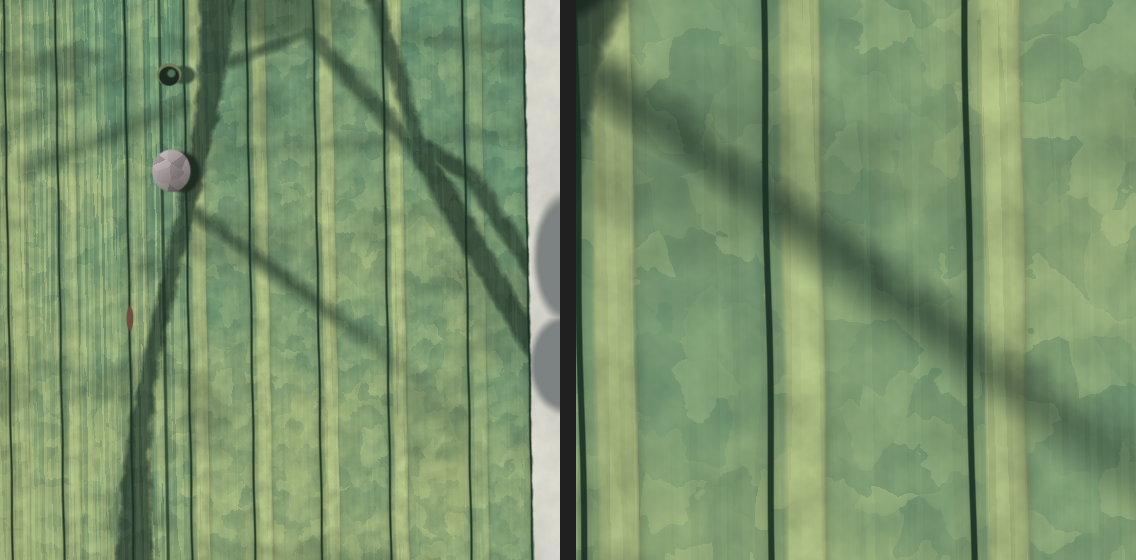
Left, the full canvas; right, a detail of the centre.
A WebGL 1 fragment shader for this texture:

```glsl
precision highp float;
// Weathered green plank door beside a pale wall, crossed by soft branch shadows.
// Layered sines space the grooves and tint the paint, cellular noise adds brush
// dabs, and distance to line segments shapes the branches.
uniform vec2 u_resolution;

#define BOARDS 8
#define LEAN 0.0165
#define GROOVE_HALF 0.0018
#define STRIP_START 0.009
#define STRIP_END 0.033
#define TEAL vec3(0.39, 0.56, 0.44)
#define SAGE vec3(0.61, 0.68, 0.47)
#define STRIP_PAINT vec3(0.67, 0.73, 0.50)
#define SHADE vec3(0.19, 0.27, 0.21)
#define GROOVE_DARK vec3(0.09, 0.18, 0.13)
#define WALL vec3(0.83, 0.83, 0.79)
#define WALL_SHADE vec3(0.49, 0.51, 0.51)

float hash(vec2 p) {
  return fract(sin(dot(p, vec2(127.1, 311.7))) * 4375.85);
}

// Random tone of the nearest scattered cell centre
float cellTone(vec2 p) {
  vec2 base = floor(p);
  float nearest = 9.0, tone = 0.0;
  for (int j = -1; j <= 1; j++)
    for (int i = -1; i <= 1; i++) {
      vec2 c = base + vec2(float(i), float(j));
      float d = length(c + vec2(hash(c), hash(c + 7.3)) - p);
      if (d < nearest) { nearest = d; tone = hash(c + 3.1); }
    }
  return tone;
}

// Smooth blotches from rotated, warped sines, about -1 to 1
float mottle(vec2 p) {
  float sum = 0.0, amp = 0.5;
  for (int i = 0; i < 5; i++) {
    p = mat2(0.8, -0.6, 0.6, 0.8) * p * 1.7 + 1.3;
    sum += amp * sin(p.x + 1.6 * sin(p.y));
    amp *= 0.62;
  }
  return sum;
}

// Soft shadow of a straight branch
float limb(vec2 p, vec2 a, vec2 b, float halfWidth, float blur) {
  vec2 d = b - a;
  float t = clamp(dot(p - a, d) / dot(d, d), 0.0, 1.0);
  return 1.0 - smoothstep(halfWidth - blur, halfWidth + blur, length(p - a - d * t));
}

float disc(vec2 p, vec2 centre, vec2 radius, float blur) {
  return 1.0 - smoothstep(1.0 - blur, 1.0 + blur, length((p - centre) / radius));
}

// Uneven groove positions along the top edge
float grooveX(float i) {
  float a = 3.14159 * i / float(BOARDS);
  return 0.0065 + 0.116 * i - 0.0286 * sin(a) - 0.0046 * sin(2.0 * a)
    + 0.0026 * sin(3.0 * a) - 0.0078 * sin(4.0 * a) - 0.0065 * sin(6.0 * a);
}

float branchShadow(vec2 p) {
  float trunk = abs(p.x - 0.241 - 0.147 * smoothstep(0.1, 1.0, p.y));
  float w = 0.013 + 0.08 * (p.y - 0.5) * (p.y - 0.5);
  float s = 0.95 * (1.0 - smoothstep(w - 0.006, w + 0.009, trunk));
  // Crown and arching bough
  s = max(s, 0.65 * disc(p, vec2(0.49, 0.98), vec2(0.12, 0.05), 0.6));
  s = max(s, 0.75 * limb(p, vec2(0.375, 0.875), vec2(0.55, 0.945), 0.011, 0.011));
  s = max(s, 0.82 * limb(p, vec2(0.55, 0.945), vec2(0.77, 0.70), 0.015, 0.011));
  // Forked bough at the right
  s = max(s, 0.90 * limb(p, vec2(0.667, 1.01), vec2(0.755, 0.72), 0.014, 0.009));
  s = max(s, 0.97 * limb(p, vec2(0.755, 0.72), vec2(0.96, 0.37), 0.021, 0.009));
  s = max(s, 0.95 * limb(p, vec2(0.762, 0.733), vec2(0.84, 0.685), 0.014, 0.008));
  s = max(s, 0.92 * limb(p, vec2(0.84, 0.685), vec2(0.96, 0.505), 0.015, 0.009));
  // Fainter twigs
  float fade = 0.85 - 0.65 * smoothstep(0.5, 0.78, p.x);
  s = max(s, fade * limb(p, vec2(0.35, 0.62), vec2(0.75, 0.32), 0.014, 0.015));
  s = max(s, 0.55 * limb(p, vec2(0.33, 0.81), vec2(0.05, 0.70), 0.014, 0.022));
  s = max(s, 0.40 * limb(p, vec2(-0.02, 0.75), vec2(0.22, 0.87), 0.014, 0.025));
  s = max(s, 0.40 * limb(p, vec2(0.70, 0.935), vec2(0.94, 0.92), 0.014, 0.022));
  s = max(s, 0.35 * limb(p, vec2(0.40, 0.73), vec2(0.94, 0.76), 0.012, 0.022));
  return s;
}

void main() {
  vec2 p = gl_FragCoord.xy / u_resolution;
  float px = 1.0 / min(u_resolution.x, u_resolution.y);
  float x = p.x - LEAN * (1.0 - p.y);
  float blotch = mottle(p * vec2(9.0, 7.0));
  float fine = mottle(p * 45.0);

  // Paint: broad tint, brush dabs and vertical grain
  float dab = cellTone((p + 0.012 * vec2(blotch, fine)) * vec2(34.0, 42.0)) - 0.5;
  float grain = cellTone(vec2(x * 230.0, p.y * 3.0)) - 0.5;
  float leftSide = 1.0 - smoothstep(0.28, 0.36, x);
  float warm = 0.90 - 0.68 * p.y + 0.22 * blotch + 0.28 * dab + 0.08 * fine;
  warm += leftSide * (0.5 * grain + 0.30 - 1.5 * x) - 0.22 * smoothstep(0.81, 0.84, x);
  vec3 col = mix(TEAL, SAGE, clamp(warm, 0.0, 1.0));
  col *= 1.0 + 0.07 * dab + 0.04 * fine + grain * mix(0.04, 0.14, leftSide);

  // Raised strips and grooves
  float groove = 0.0;
  for (int i = 0; i <= BOARDS; i++) {
    float id = float(i);
    float d = x - grooveX(id) + 0.0006 * sin(p.y * 31.0 + id * 4.0);
    float strip = smoothstep(STRIP_START - 0.002, STRIP_START + 0.002, d)
      * (1.0 - smoothstep(STRIP_END - 0.002, STRIP_END + 0.002, d));
    float strength = mix(0.35, 0.85, step(2.5, id) * step(id, 6.5));
    col = mix(col, STRIP_PAINT * (1.0 + 0.08 * fine + 0.1 * grain), strip * strength);
    col *= 1.0 - 0.16 * exp(-abs(d - STRIP_END) * 500.0) - 0.18 * exp(-abs(d) * 170.0);
    groove = max(groove, 1.0 - smoothstep(GROOVE_HALF - px, GROOVE_HALF + px, abs(d)));
  }
  groove = max(groove, 0.8 * (1.0 - smoothstep(0.001, 0.001 + 2.0 * px, abs(x - 0.284))));

  // Branch and leaf shadows, then grooves and a rusty chip
  float shade = branchShadow(p + 0.004 * vec2(fine, blotch));
  float leaves = smoothstep(0.1, 0.9, mottle(p * vec2(5.0, 9.0) + 4.0));
  shade = max(shade, leaves * mix(0.28, 0.48, leftSide * smoothstep(0.3, 0.8, p.y)));
  col = mix(col, SHADE * (1.0 + 0.12 * dab + 0.2 * grain), 0.9 * shade);
  col = mix(col, GROOVE_DARK, 0.88 * groove);
  col = mix(col, vec3(0.44, 0.30, 0.24), disc(p, vec2(0.232, 0.431), vec2(0.006, 0.021), 0.2));

  // Keyhole plate and faceted knob
  col = mix(col, SHADE, 0.85 * disc(p, vec2(0.328, 0.866), vec2(0.021, 0.016), 0.25));
  col = mix(col, SAGE * 0.72, disc(p, vec2(0.302, 0.867), vec2(0.022, 0.020), 0.08));
  col = mix(col, SHADE * 0.6, disc(p, vec2(0.302, 0.864), vec2(0.018, 0.017), 0.12));
  col = mix(col, TEAL * 0.8, disc(p, vec2(0.306, 0.869), vec2(0.007), 0.4));
  col = mix(col, SHADE * 0.6, 0.9 * disc(p, vec2(0.327, 0.692), vec2(0.030, 0.036), 0.15));
  vec2 k = (p - vec2(0.306, 0.695)) / 0.036;
  float facet = cellTone(k * 1.7 + 5.0) - 0.5;
  vec3 knob = vec3(0.56, 0.53, 0.53) * (1.0 + 0.28 * dot(k, vec2(-0.6, 0.7)) + 0.28 * facet);
  col = mix(col, knob, disc(k, vec2(0.0), vec2(0.95, 1.05), 0.06));

  // Pale wall with a rounded grey shadow
  float grey = max(disc(p, vec2(1.01, 0.54), vec2(0.055, 0.11), 0.16),
    disc(p, vec2(1.01, 0.35), vec2(0.062, 0.085), 0.14));
  vec3 wall = mix(WALL * (1.0 + 0.035 * blotch + 0.02 * fine), WALL_SHADE, grey);
  float edge = x - grooveX(float(BOARDS)) - 0.002 + 0.0012 * fine;
  col = mix(col, wall, smoothstep(-px, px + 0.001, edge));
  gl_FragColor = vec4(clamp(col, 0.0, 1.0), 1.0);
}
```
